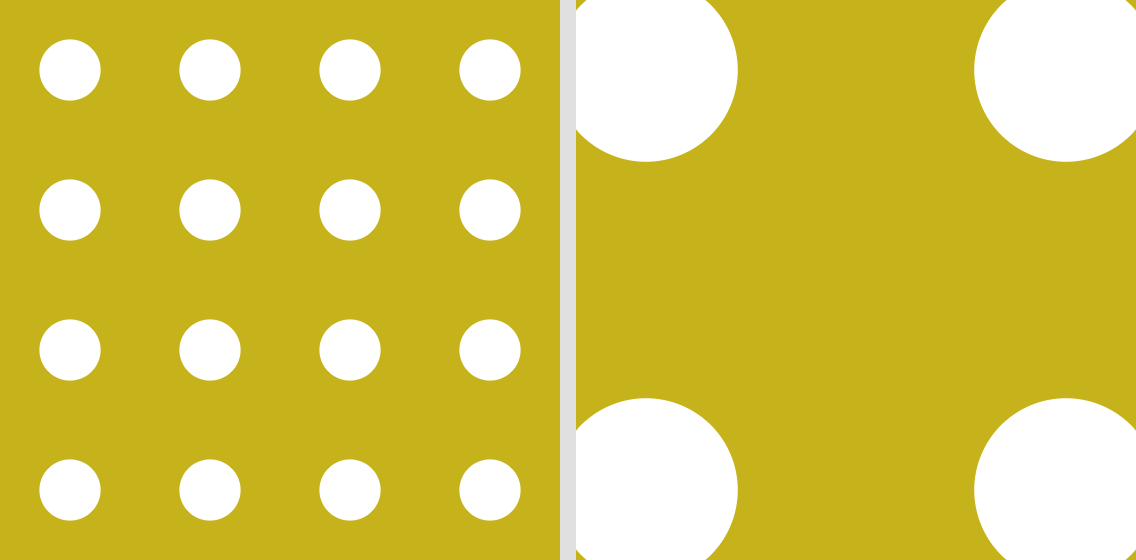
Left: the whole. Right: its middle third, enlarged.
Give the GLSL for this pattern, as a Shadertoy shader.

```glsl
// Plain polka dots: a square grid of white discs on a flat mustard ground.
// The canvas is split into whole cells with fract, and each cell draws one
// centred disc from a distance function, so all edges tile without a seam.

const float REPEATS = 4.0;                        // cells across and down
const float DOT_RADIUS = 0.2185;                  // in cell widths
const vec3 GROUND_COLOUR = vec3(0.776, 0.698, 0.106);
const vec3 DOT_COLOUR = vec3(1.0);

// Position inside the repeating cell, measured from its centre
vec2 cellPosition(vec2 uv, float repeats) {
    return fract(uv * repeats) - 0.5;
}

// Signed distance to a disc, negative inside
float discDistance(vec2 p, float radius) {
    return length(p) - radius;
}

// Coverage of a shape, smoothed over about one pixel
float coverage(float dist, float pixel) {
    return clamp(0.5 - dist / pixel, 0.0, 1.0);
}

void mainImage(out vec4 fragColor, in vec2 fragCoord) {
    vec2 uv = fragCoord / iResolution.xy;
    float pixel = REPEATS / min(iResolution.x, iResolution.y);

    // Dots over the ground
    vec2 p = cellPosition(uv, REPEATS);
    float dot_mask = coverage(discDistance(p, DOT_RADIUS), pixel);
    vec3 colour = mix(GROUND_COLOUR, DOT_COLOUR, dot_mask);

    fragColor = vec4(colour, 1.0);
}
```
